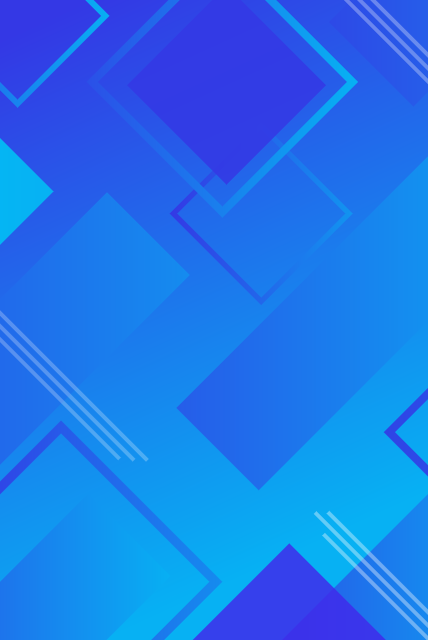
Reproduce this background procedurally as a WebGL 2 fragment shader.

```glsl
#version 300 es
precision highp float;
// Overlapping tilted squares, frames and pale stripes on a violet to cyan gradient.
uniform vec2 u_resolution;
out vec4 outColor;

#define UNITS 512.0                     // design units across the canvas width
#define VIOLET vec3(0.21, 0.20, 0.895)  // dark end of the ramp
#define SKY vec3(0.02, 0.71, 0.955)     // bright end of the ramp
#define INDIGO vec3(0.25, 0.16, 0.92)   // translucent bottom square
#define STRIPE_GAP 15.8
#define STRIPE_HALF 3.3
#define FAR 2000.0                      // beyond the canvas

float softness;  // width of one pixel along a diagonal axis

vec3 ramp(float tone) {
  return mix(VIOLET, SKY, tone);
}

// Distances are measured along the x and y axes of the tilted shapes.
float diamond(vec2 p, vec2 center, float radius) {
  vec2 d = abs(p - center);
  return d.x + d.y - radius;
}

float frame(vec2 p, vec2 center, float radius, float width) {
  float d = diamond(p, center, radius);
  return max(d, -d - width);
}

// Rectangle between two corners in diagonal coordinates.
float slab(vec2 q, vec2 low, vec2 high) {
  vec2 d = max(low - q, q - high);
  return max(d.x, d.y);
}

float coverage(float d) {
  return clamp(0.5 - d / softness, 0.0, 1.0);
}

// Fills a shape with a tone that runs from span.x to span.y.
void paint(inout vec3 color, float d, float x, vec2 span, vec2 tones) {
  float t = clamp((x - span.x) / (span.y - span.x), 0.0, 1.0);
  color = mix(color, ramp(mix(tones.x, tones.y, t)), coverage(d));
}

// Three parallel stripes, each with its own start and end.
void stripes(inout vec3 color, vec2 q, float first, vec3 start, vec3 end, float alpha) {
  for (int i = 0; i < 3; i++) {
    float middle = first + STRIPE_GAP * float(i);
    float d = slab(q, vec2(start[i], middle - STRIPE_HALF),
                   vec2(end[i], middle + STRIPE_HALF));
    color = mix(color, vec3(1.0), alpha * coverage(d));
  }
}

void main() {
  // p has its y axis pointing down from the top; q is p along the diagonals
  float scale = UNITS / u_resolution.x;
  vec2 p = vec2(gl_FragCoord.x, u_resolution.y - gl_FragCoord.y) * scale;
  vec2 q = vec2(p.x + p.y, p.x - p.y);
  softness = 1.414 * scale;

  // Background gradient
  float shade = dot(p, vec2(0.00055, 0.0012)) - 0.02;
  vec3 color = ramp(clamp(shade, 0.04, 0.97));

  // Wide rectangles
  paint(color, slab(q, vec2(420, 367), vec2(622, FAR)), p.x, vec2(394, 512), vec2(0.17, 0.32));
  paint(color, slab(q, vec2(358, -FAR), vec2(556, -102)), p.x, vec2(0, 225), vec2(0.42, 0.68));
  paint(color, slab(q, vec2(699, -277), vec2(896, FAR)), p.x, vec2(212, 512), vec2(0.32, 0.72));

  // Upper squares and frames
  paint(color, diamond(p, vec2(-60, 229), 124.0), p.x, vec2(0, 64), vec2(1.0, 0.97));
  paint(color, frame(p, vec2(21, 19), 110.0, 10.0), p.x, vec2(-90, 131), vec2(0.3, 0.95));
  paint(color, frame(p, vec2(312.5, 255.5), 109.5, 9.0), p.x, vec2(203, 422), vec2(0.04, 0.75));
  color = mix(color, ramp(0.04), 0.88 * coverage(diamond(p, vec2(271, 102), 119.0)));
  paint(color, frame(p, vec2(266, 98), 162.5, 13.5), p.x, vec2(104, 428), vec2(0.22, 0.97));

  // Lower squares and frames
  paint(color, frame(p, vec2(569, 517), 110.0, 13.5), p.x, vec2(459, 512), vec2(0.12, 0.18));
  paint(color, frame(p, vec2(73, 696), 193.0, 15.5), p.x, vec2(0, 266), vec2(0.15, 0.68));
  paint(color, slab(q, vec2(696, -FAR), vec2(893, -485)), p.x, vec2(0, 200), vec2(0.5, 0.95));
  paint(color, slab(q, vec2(1103, -FAR), vec2(FAR)), p.x, vec2(340, 512), vec2(0.3, 0.65));
  color = mix(color, INDIGO, 0.83 * coverage(diamond(p, vec2(346, 800), 150.0)));

  // Pale stripes
  stripes(color, q, 414.5, vec3(-FAR), vec3(FAR), 0.3);
  stripes(color, q, -406.0, vec3(-FAR), vec3(692, 711, 727), 0.25);
  stripes(color, q, -252.0, vec3(1026, 990, 1005), vec3(FAR), 0.37);

  outColor = vec4(color, 1.0);
}
```
